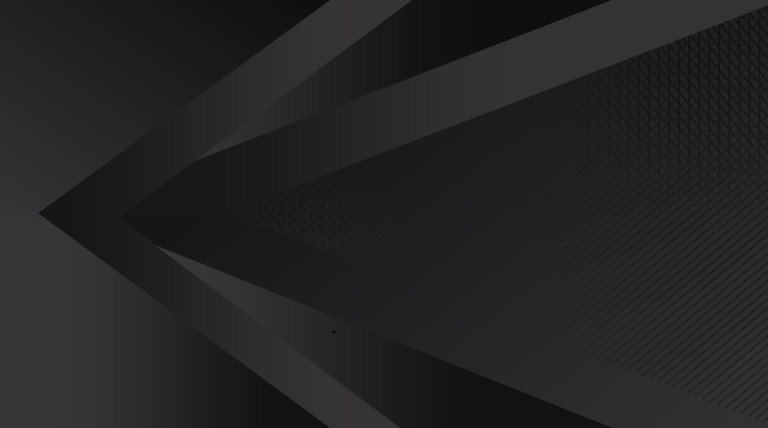
Give the GLSL for this background, as a WebGL 1 fragment shader.

```glsl
precision highp float;

uniform vec2 u_resolution;

// Coverage of the area below a sloped line through a point
float below(vec2 p, vec2 origin, float slope) {
  float d = (origin.y + slope * (p.x - origin.x) - p.y) / sqrt(1.0 + slope * slope);
  float soft = 0.7 / u_resolution.y;
  return smoothstep(-soft, soft, d);
}

// Coverage of a wedge that opens to the right from its tip
float wedge(vec2 p, vec2 tip, float rise, float fall) {
  return below(p, tip, rise) * (1.0 - below(p, tip, -fall));
}

// Evenly spaced thin lines across one coordinate
float stripes(float c, float spacing) {
  float d = abs(fract(c / spacing) - 0.5) * spacing;
  return 1.0 - smoothstep(0.0008, 0.0012 + 1.0 / u_resolution.y, d);
}

float ramp(float from, float to, float start, float end, float x) {
  return mix(from, to, smoothstep(start, end, x));
}

float backdrop(vec2 p) {
  float upper = 0.205 - 0.15 * (p.y - 0.5) - 0.1 * p.x;
  float lower = ramp(0.215, 0.07, 0.1, 0.72, p.x);
  return mix(lower, upper, smoothstep(0.44, 0.54, p.y));
}

// Dark panel with a fading mesh of fine lines
float panel(vec2 p, float inside) {
  float shade = max(0.088, 0.09 + 0.055 * (p.x - 0.5) + 0.07 * (0.5 - p.y));

  float rising = stripes(p.y * 0.77 - p.x * 0.64, 0.0165);
  float falling = stripes(p.y * 0.64 + p.x * 0.77, 0.0175);
  float upright = stripes(p.x, 0.0235);

  float upperHalf = smoothstep(0.4, 0.75, p.y);
  float mesh = max(rising * mix(1.0, 0.45, upperHalf), max(falling, upright) * upperHalf);
  shade -= 0.05 * mesh * inside * smoothstep(1.15, 1.75, p.x);

  float glint = smoothstep(0.52, 0.62, p.x) * (1.0 - smoothstep(0.7, 1.0, p.x));
  glint *= 1.0 - smoothstep(0.04, 0.17, abs(p.y - 0.47));
  return shade + 0.018 * max(rising, max(falling, upright)) * glint * inside;
}

void main() {
  vec2 p = gl_FragCoord.xy / u_resolution * vec2(1.794, 1.0);

  vec2 panelTip = vec2(0.526, 0.502);
  float outer = wedge(p, vec2(0.089, 0.502), 0.73, 0.736);
  float hole = wedge(p, vec2(0.276, 0.491), 0.741, 0.745);
  float inner = hole * wedge(p, vec2(0.158, 0.509), 0.386, 0.4);
  float panelArea = wedge(p, panelTip, 0.383, 0.39);
  float side = smoothstep(0.49, 0.51, p.y);

  // Backdrop and the large outer chevron
  float shade = backdrop(p);
  shade = mix(shade, ramp(0.085, 0.205, 0.08, 0.85, p.x), outer);

  // Gaps between the two chevrons
  float upperGap = ramp(0.195, 0.06, 0.42, 1.15, p.x);
  float lowerGap = ramp(0.215, 0.07, 0.38, 1.2, p.x);
  shade = mix(shade, mix(lowerGap, upperGap, side), hole);
  float dotDistance = length(p - vec2(0.78, 0.224));
  shade = mix(0.04, shade, smoothstep(0.002, 0.006, dotDistance));

  // Inner panel, then the raised arm along its top
  shade = mix(shade, panel(p, panelArea), inner);
  float arm = inner * (1.0 - below(p, panelTip, 0.383)) * side;
  shade = mix(shade, ramp(0.092, 0.2, 0.42, 1.25, p.x), arm);

  gl_FragColor = vec4(shade * vec3(1.01, 0.985, 1.03), 1.0);
}
```
